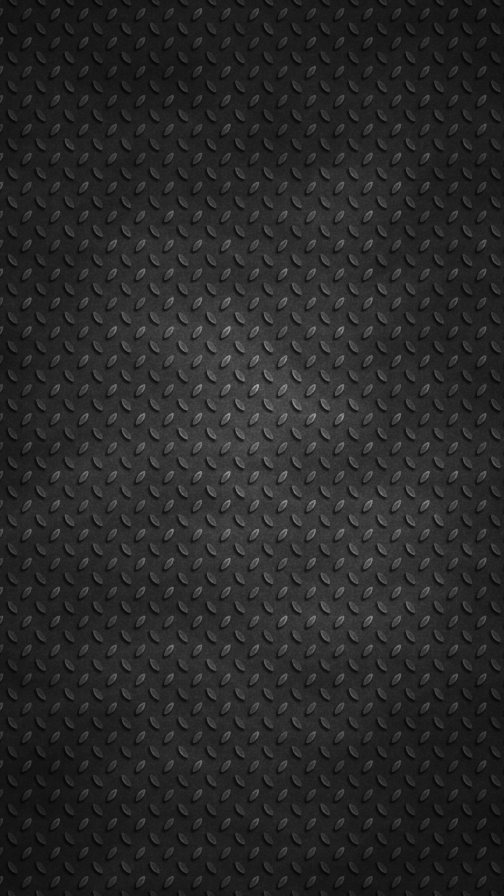
A WebGL 2 fragment shader for this texture:

```glsl
#version 300 es
// Dark worn diamond plate: two crossed lattices of raised lozenge treads under a soft central glow.
precision highp float;

uniform vec2 u_resolution;
out vec4 outColor;

const vec2 PITCH = vec2(0.0564, 0.0574);   // tread spacing, in canvas widths
const vec2 FIRST = vec2(0.0532, 0.0278);   // first tread, from the top left
const vec2 TREAD_AXIS = vec2(0.62, 0.785);
const float EDGE_DARK = 0.072;
const float CENTRE_LIGHT = 0.245;

float hash(vec2 p) {
  p = fract(p * vec2(0.1031, 0.1137));
  p += dot(p, p.yx + 33.33);
  return fract((p.x + p.y) * p.x * 17.0);
}

// Distance to the nearest scattered point, one point per unit cell.
float cellular(vec2 p) {
  vec2 cell = floor(p), f = p - cell;
  float nearest = 2.0;
  for (int y = -1; y <= 1; y++) {
    for (int x = -1; x <= 1; x++) {
      vec2 o = vec2(x, y), id = cell + o + 50.0;
      vec2 point = o + vec2(hash(id), hash(id.yx + 71.7));
      nearest = min(nearest, length(point - f));
    }
  }
  return nearest;
}

// Layered, rotated and warped sines, roughly -1 to 1.
float clouds(vec2 p) {
  float sum = 0.0, weight = 0.5;
  for (int i = 0; i < 5; i++) {
    p += 0.6 * sin(p.yx * 1.3 + float(i));
    sum += weight * sin(p.x) * cos(p.y);
    p = mat2(0.8, 0.6, -0.6, 0.8) * p * 1.9 + 1.7;
    weight *= 0.6;
  }
  return sum;
}

// Rounded lens along y: the overlap of two discs, grown by roundness.
float lens(vec2 p, float halfWidth, float halfLength, float roundness) {
  float offset = (halfLength * halfLength - halfWidth * halfWidth) / (2.0 * halfWidth);
  p = abs(p);
  float side = length(p + vec2(offset, 0.0)) - offset - halfWidth;
  float tip = length(p - vec2(0.0, halfLength));
  bool nearTip = (p.y - halfLength) * offset > p.x * halfLength;
  return (nearTip ? tip : side) - roundness;
}

float treadDistance(vec2 p, float lean) {
  p.x *= lean;
  vec2 local = vec2(dot(p, vec2(TREAD_AXIS.y, -TREAD_AXIS.x)), dot(p, TREAD_AXIS));
  return lens(local, 0.065, 0.205, 0.04);
}

// Shades one lattice of treads over the plate; lean is 1 or -1.
float addTreads(float shade, vec2 grid, float lean, vec2 light, float strength, float blur) {
  vec2 id = floor(grid + 0.5);
  vec2 p = (grid - id) * vec2(1.0, -1.0);
  float wear = mix(0.65, 1.2, hash(id + 40.0 + 13.0 * lean));
  float d = treadDistance(p, lean);
  float shadowDistance = treadDistance(p + vec2(0.05, 0.07), lean);

  float shadow = 1.0 - smoothstep(-0.04, 0.09, shadowDistance);
  float body = 1.0 - smoothstep(-blur, blur, d);
  float rim = 1.0 - smoothstep(0.012, 0.03 + blur, abs(d + 0.025));
  float ridge = 1.0 - smoothstep(0.0, 0.03 + blur, abs(d + 0.085));
  float lit = smoothstep(-0.9, 0.9, dot(p / (length(p) + 0.03), light));

  float ground = shade * (1.0 - 0.6 * shadow);
  float face = shade * 1.12 + 0.012 + 0.03 * ridge * strength;
  shade = mix(ground, face, body);
  return shade + rim * wear * strength * (0.03 + 0.6 * shade) * mix(0.15, 1.2, lit);
}

// Bright middle fading to dark ends and sides, with blotches and streaks.
float plateShade(vec2 uv, vec2 p) {
  vec2 c = (uv - vec2(0.52, 0.5)) * vec2(2.0, 2.55);
  float glow = exp(-dot(c, c));
  float shade = mix(EDGE_DARK, CENTRE_LIGHT, glow);
  shade *= 1.0 + 0.22 * clouds(p * 7.0 + 2.0);
  shade *= 1.0 + 0.14 * clouds(p * vec2(9.0, 30.0) + 5.0);
  float grain = cellular(p * 190.0) - 0.5;
  float pits = cellular(p * 62.0 + 9.0) - 0.5;
  return shade * (1.0 + 0.28 * grain + 0.14 * pits);
}

void main() {
  vec2 uv = gl_FragCoord.xy / u_resolution;
  vec2 p = gl_FragCoord.xy / u_resolution.x;
  vec2 fromTop = vec2(p.x, u_resolution.y / u_resolution.x - p.y);
  vec2 grid = (fromTop - FIRST) / PITCH;
  float blur = 0.6 / (u_resolution.x * PITCH.x);

  float shade = plateShade(uv, p);
  shade = addTreads(shade, grid, 1.0, vec2(0.5, 0.5), 1.0, blur);
  shade = addTreads(shade, grid + 0.5, -1.0, vec2(-0.6, -0.5), 0.75, blur);
  outColor = vec4(vec3(clamp(shade, 0.0, 1.0)), 1.0);
}
```
